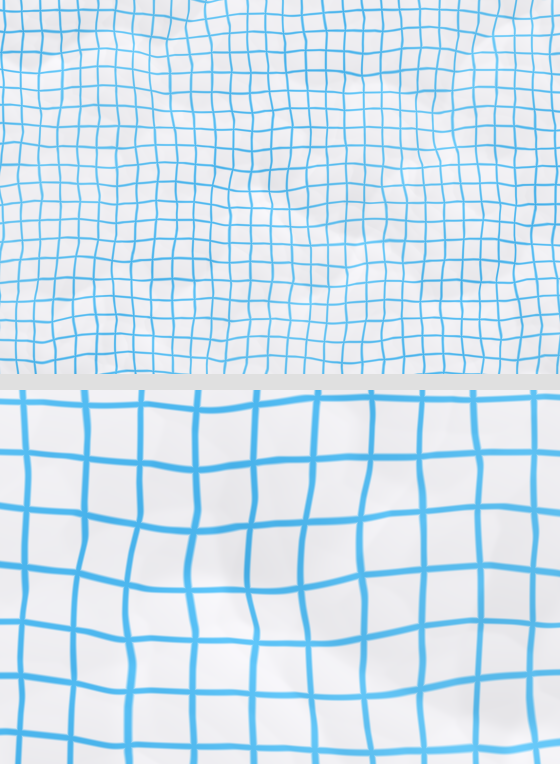
Top, the full canvas; bottom, a detail of the centre.
A Shadertoy shader for this texture:

```glsl
const vec3 PAPER = vec3(0.935, 0.932, 0.945);
const vec3 INK_LIGHT = vec3(0.40, 0.77, 0.95);
const vec3 INK_DEEP = vec3(0.27, 0.70, 0.93);

const float PITCH = 0.0512;              // grid spacing, in canvas heights
const vec2 PHASE = vec2(0.03, 0.88);     // grid offset, in pitches
const float LINE_WIDTH = 0.112;          // in pitches
const float EDGE_BLUR = 0.018;           // in pitches

const int CRUMPLE_LAYERS = 3;
const float CRUMPLE_SCALE = 4.6;         // facets per canvas height
const float CRUMPLE_BEND = 0.75;         // grid shift, in pitches
const float CRUMPLE_SHADE = 0.050;
const float CREASE_SHARPNESS = 22.0;
const float SWAY = 0.13;                 // slow wander, in pitches

const vec2 FOLD_CENTRE = vec2(0.98, 0.40);
const vec2 FOLD_SIZE = vec2(0.10, 0.07);
const float FOLD_LIFT = 0.45;            // in pitches
const vec2 LIGHT = vec2(-0.6, 0.8);

vec3 hash3(vec2 p) {
    vec3 q = fract(p.xyx * vec3(0.1031, 0.1030, 0.0973));
    q += dot(q, q.yxz + 33.33);
    return fract((q.xxy + q.yzz) * q.zyx);
}

// Smooth weighted cells: xy = slope of the facet, z = height
vec3 crumple(vec2 p) {
    vec2 cell = floor(p);
    vec2 slope = vec2(0.0);
    float total = 0.0;
    for (int j = -1; j <= 1; j++)
    for (int i = -1; i <= 1; i++) {
        vec2 id = cell + vec2(i, j);
        vec3 rnd = hash3(id + 40.0);
        vec2 toPoint = p - id - 0.1 - 0.8 * rnd.xy;
        float weight = exp(-CREASE_SHARPNESS * (dot(toPoint, toPoint) + 0.2 * rnd.z));
        slope += toPoint * weight;
        total += weight;
    }
    return vec3(slope / total, -log(total) / CREASE_SHARPNESS);
}

// Slow bending of the sheet, in pitches
vec2 sway(vec2 p) {
    return SWAY * vec2(
        sin(5.1 * p.y + 2.3 * p.x + 0.6) + 0.6 * sin(13.0 * p.y - 6.0 * p.x),
        sin(6.3 * p.x + 1.9 * p.y + 2.0) + 0.6 * sin(15.0 * p.x + 7.0 * p.y));
}

void mainImage(out vec4 fragColor, in vec2 fragCoord) {
    vec2 p = fragCoord / iResolution.y;

    // Layered creases bend the grid and tilt the surface
    vec2 bend = sway(p);
    float shade = 0.0;
    float strength = 1.0;
    vec2 q = p * CRUMPLE_SCALE + 0.12 * sin(p.yx * 17.0);
    const mat2 TURN = mat2(0.8, 0.6, -0.6, 0.8);
    for (int i = 0; i < CRUMPLE_LAYERS; i++) {
        q = TURN * q + 3.7;
        vec3 facet = crumple(q * vec2(1.0, 0.75));
        vec2 pull = vec2(cos(float(i) * 2.1 + 0.9), sin(float(i) * 2.1 + 0.9));
        bend += CRUMPLE_BEND * strength * (facet.z - 0.2) * pull;
        shade += sqrt(strength) * dot(facet.xy, LIGHT);
        q *= 2.1;
        strength *= 0.36;
    }

    // One larger fold
    vec2 f = (p - FOLD_CENTRE) / FOLD_SIZE;
    float fold = exp(-dot(f, f));
    bend.y -= FOLD_LIFT * fold;
    shade -= 0.5 * fold * f.x;

    // Paper, more wrinkled in some areas than others
    float wrinkled = 0.65 + 0.35 * sin(4.0 * p.x + 1.0) * sin(6.0 * p.y + 2.0);
    float relief = 1.0 + CRUMPLE_SHADE * wrinkled * shade;
    vec3 color = PAPER * relief;

    // Ruled lines both ways
    vec2 grid = p / PITCH - PHASE + bend;
    vec2 dist = abs(fract(grid + 0.5) - 0.5);
    vec2 soft = vec2(EDGE_BLUR + 0.6 / (PITCH * iResolution.y));
    vec2 line = 1.0 - smoothstep(0.5 * LINE_WIDTH - soft, 0.5 * LINE_WIDTH + soft, dist);
    float tone = 0.5 + 0.3 * sin(7.0 * p.x - 5.0 * p.y) - 0.3 * shade;
    vec3 ink = mix(INK_LIGHT, INK_DEEP, clamp(tone, 0.0, 1.0));
    color = mix(color, ink * relief, max(line.x, line.y));

    fragColor = vec4(clamp(color, 0.0, 1.0), 1.0);
}
```
